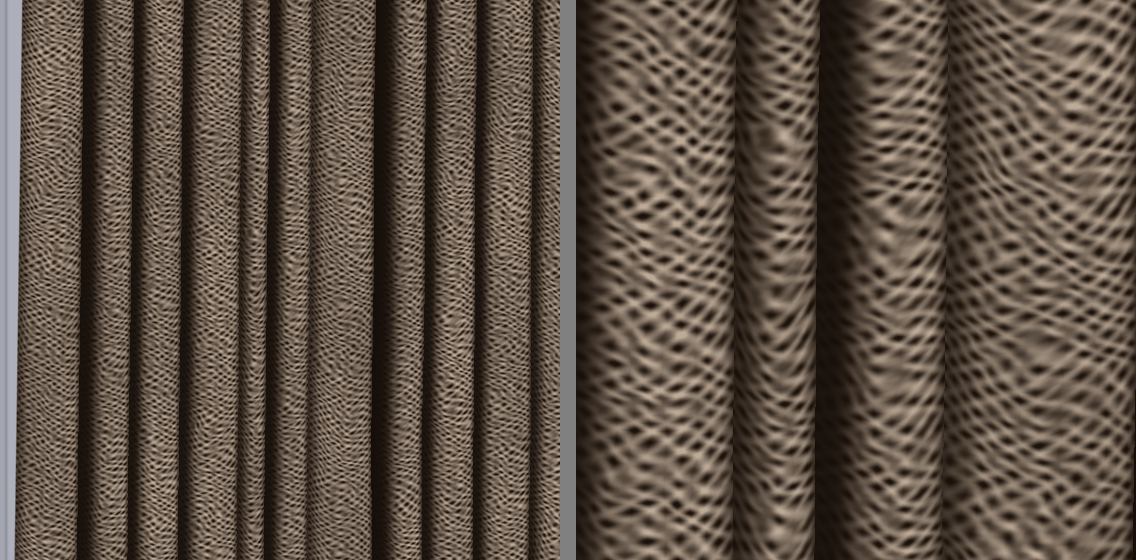
Left: the whole. Right: its middle third, enlarged.
Write a WebGL 1 fragment shader that draws this texture.

```glsl
precision highp float;
uniform vec2 u_resolution;

#define WEAVE_ROWS 86.0
#define WEAVE_COLUMNS 48.0
#define CLUSTER_ROWS 27.0
#define ROW_ARCH 1.3
#define LEAN 0.014
#define GRAIN 0.3
#define SHADOW_COLOR vec3(0.115, 0.075, 0.045)
#define THREAD_COLOR vec3(0.685, 0.615, 0.545)
#define WALL_COLOR vec3(0.66, 0.67, 0.71)

const float TAU = 6.2831853;

vec2 gradientAt(vec2 cell) {
  float h = fract(sin(dot(cell, vec2(127.1, 311.7))) * 43758.5);
  return vec2(cos(TAU * h), sin(TAU * h));
}

float gradientNoise(vec2 p) {
  vec2 i = floor(p), f = fract(p);
  vec2 w = f * f * f * (f * (f * 6.0 - 15.0) + 10.0);
  vec2 e = vec2(0.0, 1.0);
  float low = mix(dot(gradientAt(i), f), dot(gradientAt(i + e.yx), f - e.yx), w.x);
  float high = mix(dot(gradientAt(i + e), f - e), dot(gradientAt(i + e.yy), f - e.yy), w.x);
  return mix(low, high, w.y);
}

// Left edge, right edge and valley width of the fold that covers x
vec3 findFold(float x) {
  vec4 edges[3];
  edges[0] = vec4(0.033, 0.144, 0.234, 0.323);
  edges[1] = vec4(0.428, 0.477, 0.553, 0.667);
  edges[2] = vec4(0.757, 0.848, 0.949, 1.04);
  vec4 valleys[3];
  valleys[0] = vec4(0.0, 0.026, 0.015, 0.017);
  valleys[1] = vec4(0.006, 0.018, 0.004, 0.036);
  valleys[2] = vec4(0.014, 0.014, 0.008, 0.01);
  vec3 fold = vec3(edges[0].x, 1.1, 0.0);
  for (int g = 0; g < 3; g++) {
    for (int k = 0; k < 4; k++) {
      float edge = edges[g][k];
      if (edge <= x) {
        fold.x = edge;
        fold.z = valleys[g][k];
      } else if (edge > fold.x) {
        fold.y = min(fold.y, edge);
      }
    }
  }
  return fold;
}

// Light falls off into the valley on the left and at the turned right edge
float foldLight(float x, vec3 fold) {
  float depth = smoothstep(0.0, 0.012, fold.z);
  float rise = smoothstep(fold.z * 0.4, fold.z + 0.024, x - fold.x);
  float turn = smoothstep(-0.002, 0.009, fold.y - x);
  float across = (x - fold.x - fold.z) / (fold.y - fold.x - fold.z) - 0.58;
  float light = mix(mix(0.55, 0.12, depth), 1.08, rise);
  return light * mix(0.3, 1.0, turn) * (1.0 - 0.7 * across * across);
}

// Crossed diagonal threads, opening into stacked lenses on the fold's crown
float weave(vec2 p, vec3 fold) {
  float width = fold.y - fold.x;
  float side = clamp((p.x - fold.x) / width * 2.0 - 1.0, -1.0, 1.0);
  float crown = 1.0 - side * side;
  float arc = 0.5 * width * asin(0.85 * side) / 0.85;
  float drift = gradientNoise(p * vec2(18.0, 14.0) + fold.x * 71.0);
  float jitter = gradientNoise(p * vec2(50.0, 70.0));
  float row = p.y * WEAVE_ROWS + ROW_ARCH * crown + 1.1 * drift + 0.25 * jitter;
  float column = arc * WEAVE_COLUMNS + 0.6 * drift + 0.2 * jitter;
  float rising = sin(TAU * (row + column));
  float falling = sin(TAU * (row - column));
  float crossing = mix(0.5 * (rising + falling), max(rising, falling), 0.4);
  float cluster = 0.5 + 0.5 * sin(TAU * (p.y * CLUSTER_ROWS + fold.x * 9.0 + drift));
  float dashes = 0.1 + 0.8 * sin(TAU * row + 1.1 * sin(TAU * column));
  return 0.5 + 0.5 * mix(crossing, dashes, 0.5 * crown * cluster);
}

vec3 wall(float x) {
  float groove = exp(-pow((x - 0.011) / 0.0025, 2.0));
  float panel = smoothstep(0.010, 0.018, x);
  return WALL_COLOR * (0.97 + 0.06 * panel - 0.12 * groove);
}

void main() {
  vec2 uv = gl_FragCoord.xy / u_resolution;
  float pixel = 1.0 / u_resolution.x;

  // Hanging cloth leans and wavers a little
  vec2 cloth = uv;
  cloth.x -= LEAN * (uv.y - 0.5) * (1.0 - 0.6 * uv.x);
  cloth.x += 0.006 * uv.x * gradientNoise(uv * vec2(7.0, 2.5));

  vec3 fold = findFold(cloth.x);
  float light = foldLight(cloth.x, fold);
  light *= 0.97 + 0.2 * gradientNoise(uv * vec2(9.0, 4.0) + 20.0);
  float streaks = gradientNoise(uv * vec2(75.0, 170.0));
  float tone = light * (weave(cloth, fold) + GRAIN * streaks);
  vec3 color = mix(SHADOW_COLOR, THREAD_COLOR, clamp(tone, 0.0, 1.1));
  color *= mix(0.75, 1.0, smoothstep(0.1, 0.5, light));

  // Wall beside the cloth's left edge
  float covered = smoothstep(-pixel, pixel, cloth.x - 0.033);
  gl_FragColor = vec4(mix(wall(uv.x), color, covered), 1.0);
}
```
